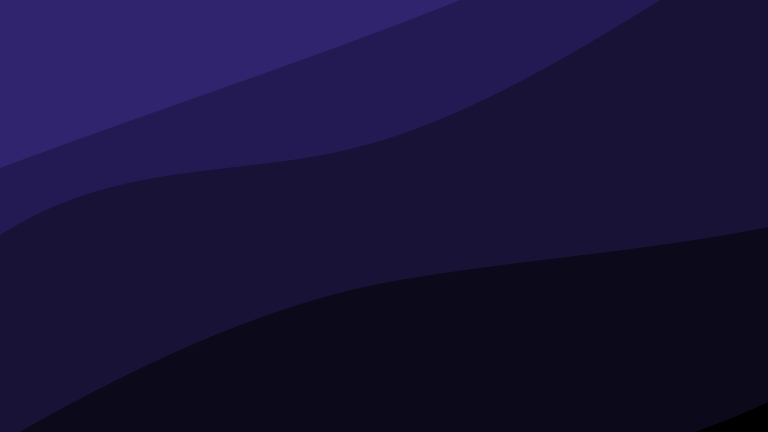
A Shadertoy shader for this background:

```glsl
// Flat layered waves in deep violet, darkening from upper left to lower right.
// Each boundary is a smooth height curve made of cubic Hermite spans;
// every band is painted over the area beneath its curve.

const vec3 VIOLET   = vec3(0.184, 0.141, 0.427);
const vec3 INDIGO   = vec3(0.139, 0.102, 0.326);
const vec3 MIDNIGHT = vec3(0.096, 0.071, 0.210);
const vec3 INK      = vec3(0.047, 0.036, 0.104);
const vec3 BLACK    = vec3(0.0);

// Height at x of a cubic span between knots (x, height, slope);
// continues as a straight line outside the span.
float span(float x, vec3 a, vec3 b) {
    float width = b.x - a.x;
    float t = clamp((x - a.x) / width, 0.0, 1.0);
    float s = 1.0 - t;
    float blend = t * t * (3.0 - 2.0 * t);
    float bend = width * t * s * (a.z * s - b.z * t);
    float beyond = min(x - a.x, 0.0) * a.z + max(x - b.x, 0.0) * b.z;
    return mix(a.y, b.y, blend) + bend + beyond;
}

// Two spans sharing the middle knot.
float wave(float x, vec3 a, vec3 b, vec3 c) {
    return x < b.x ? span(x, a, b) : span(x, b, c);
}

// Paints a colour below the given height with a soft one-pixel edge.
vec3 fillBelow(vec3 base, vec3 colour, float y, float height, float pixel) {
    float cover = smoothstep(-0.6 * pixel, 0.6 * pixel, height - y);
    return mix(base, colour, cover);
}

void mainImage(out vec4 fragColor, in vec2 fragCoord) {
    // Canvas units: height 1, width 16/9
    vec2 p = fragCoord / iResolution.xy * vec2(16.0 / 9.0, 1.0);
    float pixel = 1.0 / iResolution.y;

    // Boundaries, from the top band down to the corner
    float upper = span(p.x, vec3(0.0, 0.611, 0.375), vec3(1.065, 1.0, 0.40));
    float middle = wave(p.x, vec3(0.0, 0.456, 0.64),
                             vec3(0.810, 0.655, 0.24),
                             vec3(1.528, 1.0, 0.62));
    float lower = wave(p.x, vec3(0.0, -0.0255, 0.575),
                            vec3(0.926, 0.352, 0.17),
                            vec3(1.778, 0.4745, 0.20));
    float corner = span(p.x, vec3(1.609, 0.0, 0.36), vec3(1.778, 0.0694, 0.47));

    // Layers, back to front
    vec3 colour = VIOLET;
    colour = fillBelow(colour, INDIGO, p.y, upper, pixel);
    colour = fillBelow(colour, MIDNIGHT, p.y, middle, pixel);
    colour = fillBelow(colour, INK, p.y, lower, pixel);
    colour = fillBelow(colour, BLACK, p.y, corner, pixel);

    fragColor = vec4(colour, 1.0);
}
```
